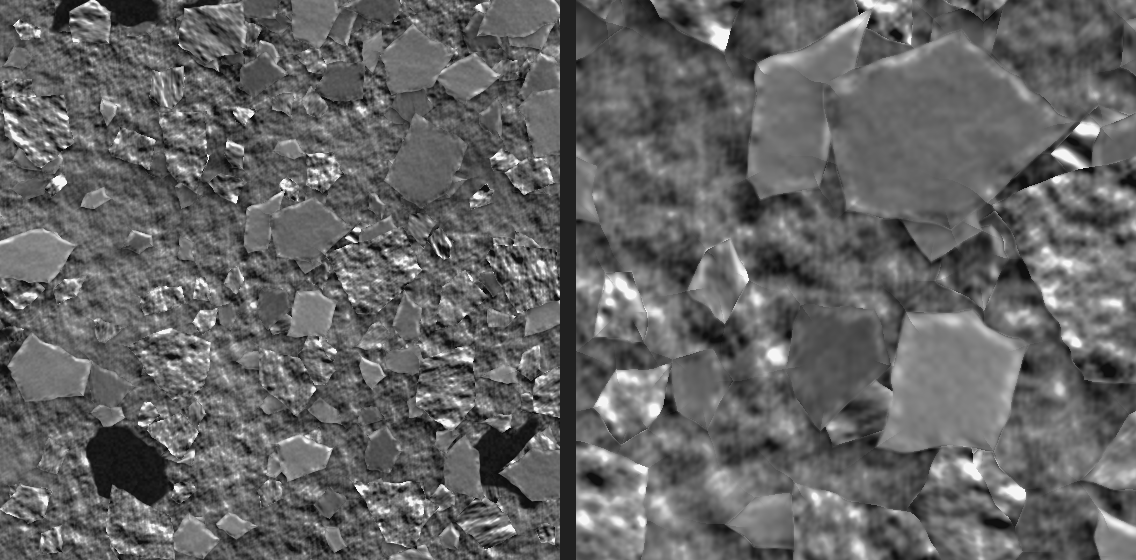
Left: the whole. Right: its middle third, enlarged.
This texture is drawn by a WebGL 1 fragment shader. Its source:

```glsl
precision highp float;
// Grey micrograph of crushed rock: angular fragments and pores in a rough, side-lit matrix.
uniform vec2 u_resolution;

#define SMALL_CELLS 13.0
#define LAYER_SCALE 0.6
#define DENSITY 0.66
#define FRAGMENT_SIZE 0.31
#define MATRIX_TONE 0.385
#define PORE_TONE 0.09
#define PORE_LEVEL 0.64
#define RELIEF_SCALE 42.0
#define RELIEF_GAIN 1.75
#define RIM_WIDTH 0.0045
#define RIM_GAIN 0.42
#define SOFTNESS 0.0016

const float TAU = 6.28318;
const vec2 LIGHT = vec2(0.45, 0.89);

float hash(vec2 p) {
  vec3 q = fract(vec3(p.xyx) * 0.1031);
  q += dot(q, q.yzx + 33.33);
  return fract((q.x + q.y) * q.z);
}

float noise(vec2 p) {
  vec2 i = floor(p), f = fract(p);
  f = f * f * (3.0 - 2.0 * f);
  return mix(mix(hash(i), hash(i + vec2(1.0, 0.0)), f.x),
             mix(hash(i + vec2(0.0, 1.0)), hash(i + 1.0), f.x), f.y);
}

float fbm(vec2 p) {
  float sum = 0.0, amp = 0.5;
  for (int i = 0; i < 4; i++) {
    sum += amp * noise(p);
    p = mat2(1.6, 1.2, -1.2, 1.6) * p + 17.3;
    amp *= 0.5;
  }
  return sum;
}

mat2 rotation(float a) {
  float c = cos(a), s = sin(a);
  return mat2(c, s, -s, c);
}

// Irregular convex polygon: x is the signed distance, yz the normal of the nearest side.
vec3 fragment(vec2 p, vec2 id) {
  vec3 side = vec3(-9.0, 0.0, 1.0);
  float turn = TAU * hash(id + 3.7);
  for (int i = 0; i < 5; i++) {
    float k = float(i);
    float a = turn + (k + 0.75 * hash(id + 11.0 * k + 5.0)) * TAU / 5.0;
    vec2 n = vec2(cos(a), sin(a));
    float d = dot(p, n) - FRAGMENT_SIZE * mix(0.65, 1.2, hash(id + 7.0 * k + 41.0));
    if (d > side.x) side = vec3(d, n);
  }
  side.x = max(side.x, length(p) - 0.72);
  return side;
}

// Slope of the rough surface towards the light, in a turned and stretched frame.
float relief(vec2 p, vec2 grain) {
  mat2 turn = rotation(grain.x);
  vec2 stretch = RELIEF_SCALE * vec2(1.0, grain.y);
  return fbm(turn * p * stretch + 60.0) - fbm(turn * (p + 0.006 * LIGHT) * stretch + 60.0);
}

void main() {
  vec2 p = gl_FragCoord.xy / min(u_resolution.x, u_resolution.y);
  float patches = fbm(p * 7.0 + 9.0);
  float ragged = noise(p * 95.0 + 4.0);
  vec2 warp = vec2(noise(p * 38.0), noise(p * 38.0 + 70.0)) - 0.5;
  vec2 edgePos = p + 0.007 * warp + 0.003 * (ragged - 0.5);

  // Matrix
  float tone = MATRIX_TONE + 0.3 * (patches - 0.47);
  float rough = 0.65 + 1.2 * (fbm(p * 6.0 + 31.0) - 0.4);
  float rim = 0.0;
  vec2 grain = vec2(0.4, 0.9);

  // Fragments, small ones first, with the pores below the larger ones
  for (int layer = 0; layer < 3; layer++) {
    float level = float(layer);
    float cells = SMALL_CELLS * pow(LAYER_SCALE, level);
    if (layer == 1) {
      float pore = smoothstep(PORE_LEVEL, PORE_LEVEL + 0.025, fbm(edgePos * vec2(4.2, 5.6) + 23.0));
      tone = mix(tone, PORE_TONE, pore);
      rough *= 1.0 - 0.93 * pore;
      rim *= 1.0 - pore;
    }
    for (int j = 0; j < 9; j++) {
      vec2 cell = floor(p * cells) + vec2(mod(float(j), 3.0), floor(float(j) / 3.0)) - 1.0;
      vec2 id = cell + 57.0 * level + 20.0;
      if (hash(id + 0.5) > DENSITY) continue;
      vec2 center = cell + 0.2 + 0.6 * vec2(hash(id + 1.3), hash(id + 2.1));
      mat2 turn = rotation(TAU * hash(id + 8.9));
      vec2 local = turn * (edgePos * cells - center);
      local.y *= mix(1.0, 1.5, hash(id + 6.4));
      vec3 side = fragment(local, id);
      float d = side.x / cells;
      float facing = dot(normalize(side.yz * turn), LIGHT);
      float cover = smoothstep(SOFTNESS, -SOFTNESS, d);

      // Shadow cast outside, strongest away from the light
      float shade = exp(-max(d, 0.0) / 0.009) * (0.22 - 0.28 * facing);
      tone *= 1.0 - max(shade, 0.0) * (1.0 - cover);

      // Flat cleavage faces or coarse broken surfaces
      float kind = hash(id + 14.2);
      float flatFace = step(kind, 0.5);
      float faceTone = mix(0.43, mix(0.30, 0.53, hash(id + 15.8)), flatFace);
      float faceRough = mix(mix(0.75, 1.5, hash(id + 19.6)), 0.13, flatFace);
      float edge = exp(-pow((d + 0.004) / RIM_WIDTH, 2.0));
      float edgeGain = hash(id + 17.1) * (0.45 + 0.55 * facing) * (0.3 + 1.2 * ragged);

      tone = mix(tone, faceTone + 0.12 * (patches - 0.47), cover);
      rough = mix(rough, faceRough + 0.5 * edge, cover);
      rim = mix(rim, edge * edgeGain, cover);
      if (cover > 0.5) grain = vec2(TAU * hash(id + 21.4), mix(0.4, 1.0, hash(id + 22.8)));
    }
  }

  // Lighting, bright crests and fine grain
  float slope = relief(p, grain) * RELIEF_GAIN * rough;
  float crest = max(slope - 0.16, 0.0);
  float speckle = 0.05 * (noise(p * 230.0) - 0.5);
  float value = tone + slope + 0.9 * crest + RIM_GAIN * rim + speckle;
  gl_FragColor = vec4(vec3(clamp(value, 0.06, 0.96)), 1.0);
}
```
